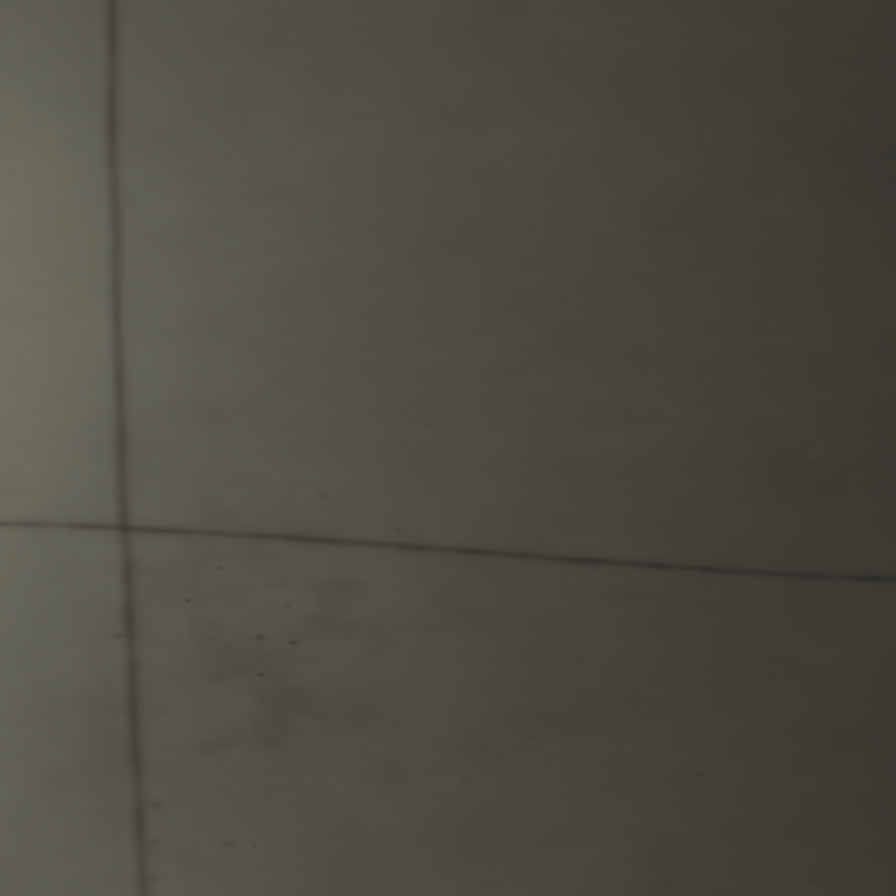
This texture is drawn by a WebGL 2 fragment shader. Its source:

```glsl
#version 300 es
precision highp float;
// Dim concrete wall, lit from the left and crossed by two bent panel seams.
// A smooth light falloff is varied by cloudy value noise, soft smudges and
// sparse pits, then darkened along blurred, unevenly worn seam curves.

uniform vec2 u_resolution;
out vec4 fragColor;

float hash(vec2 p) {
  return fract(sin(dot(p, vec2(127.1, 311.7))) * 43758.545);
}

float valueNoise(vec2 p) {
  vec2 cell = floor(p);
  vec2 f = fract(p);
  f = f * f * (3.0 - 2.0 * f);
  float low = mix(hash(cell), hash(cell + vec2(1.0, 0.0)), f.x);
  float high = mix(hash(cell + vec2(0.0, 1.0)), hash(cell + vec2(1.0)), f.x);
  return mix(low, high, f.y);
}

// Fractal noise centred on zero
float fbm(vec2 p, int octaves) {
  float sum = 0.0;
  float amplitude = 0.5;
  for (int i = 0; i < octaves; i++) {
    sum += amplitude * (valueNoise(p) - 0.5);
    p = mat2(1.9, 0.25, -0.25, 1.9) * p + 17.3;
    amplitude *= 0.55;
  }
  return sum;
}

float bell(float d, float width) {
  float t = d / width;
  return exp(-t * t);
}

// Light falls off to the right, with a glow at the left edge
float wallLight(vec2 uv) {
  float light = 0.393 - 0.2 * uv.x + 0.036 * uv.x * uv.x;
  light += 0.042 * bell(uv.x, 0.23) * bell(uv.y - 0.64, 0.26);
  light -= 0.026 * bell(uv.x, 0.4) * smoothstep(0.78, 1.05, uv.y);
  light -= 0.012 * bell(uv.x, 0.5) * smoothstep(0.42, 0.2, uv.y);
  return light;
}

// Cloudy patches, short trowel streaks along x and faint vertical bands
float mottling(vec2 uv) {
  float clouds = fbm(uv * vec2(5.0, 6.0) + 3.0, 4);
  float blotches = fbm(uv * vec2(16.0, 26.0) + 40.0, 3);
  float streaks = fbm(uv * vec2(13.0, 60.0) + 21.0, 2);
  float bands = fbm(uv * vec2(26.0, 4.0) + 8.0, 2);
  float grain = fbm(uv * vec2(95.0, 140.0), 2);
  return 0.024 * clouds + 0.013 * blotches + 0.01 * streaks
       + 0.007 * bands + 0.007 * grain;
}

// Scattered oval pits, one at most per grid cell
float pits(vec2 uv, float count, float density) {
  vec2 p = uv * count;
  vec2 cell = floor(p);
  vec2 centre = 0.35 + 0.3 * vec2(hash(cell + 4.7), hash(cell + 9.2));
  float radius = mix(0.08, 0.2, hash(cell + 2.3));
  vec2 offset = (fract(p) - centre) * vec2(0.6, 1.0);
  float present = step(hash(cell + 31.0), density);
  return present * (1.0 - smoothstep(0.0, radius, length(offset)));
}

// Shallow groove inside a broad soft shade
float seam(float d, float width) {
  return 0.7 * bell(d, width) + 0.3 * bell(d, 2.4 * width);
}

void main() {
  vec2 uv = gl_FragCoord.xy / u_resolution;

  float light = wallLight(uv) + mottling(uv) * (0.7 + 0.5 * (1.0 - uv.x));

  // Smudges and pits gather in the lower left
  float lowerLeft = bell(uv.x - 0.27, 0.2) * bell(uv.y - 0.25, 0.2);
  float smudge = smoothstep(-0.08, 0.3, fbm(uv * vec2(16.0, 24.0) + 50.0, 4));
  light -= smudge * (0.004 + 0.024 * lowerLeft);
  light -= pits(uv, 26.0, 0.07) * (0.01 + 0.045 * lowerLeft);

  // Seam centrelines with a slight wobble
  float wobbleX = 0.005 * fbm(vec2(uv.y * 16.0, 2.0), 3);
  float wobbleY = 0.003 * fbm(vec2(uv.x * 16.0, 7.0), 3);
  float uprightX = 0.161 - 0.062 * uv.y + 0.025 * uv.y * uv.y + wobbleX;
  float levelY = 0.417 - 0.066 * smoothstep(-0.1, 1.15, uv.x) + wobbleY;

  // Depth and width vary along each seam
  float uprightWear = 1.0 + 0.9 * fbm(vec2(uv.y * 26.0, 11.0), 3);
  float levelWear = 1.0 + 1.1 * fbm(vec2(uv.x * 30.0, 13.0), 3);
  float uprightWidth = 0.0062 + 0.003 * fbm(vec2(uv.y * 22.0, 31.0), 2);
  float levelWidth = 0.0036 + 0.002 * fbm(vec2(uv.x * 26.0, 37.0), 2);
  light *= 1.0 - 0.2 * uprightWear * seam(uv.x - uprightX, uprightWidth);
  light *= 1.0 - 0.21 * levelWear * seam(uv.y - levelY, levelWidth);

  // Pale worn lip just left of the upright seam
  light += 0.007 * uprightWear * bell(uv.x - uprightX + 0.014, 0.005);

  // Warm grey, nearly neutral in red and green
  float brightness = smoothstep(0.22, 0.42, light);
  vec3 tint = mix(vec3(1.0, 0.965, 0.85), vec3(1.0, 0.99, 0.87), brightness);
  fragColor = vec4((light + 0.004) * tint, 1.0);
}
```
